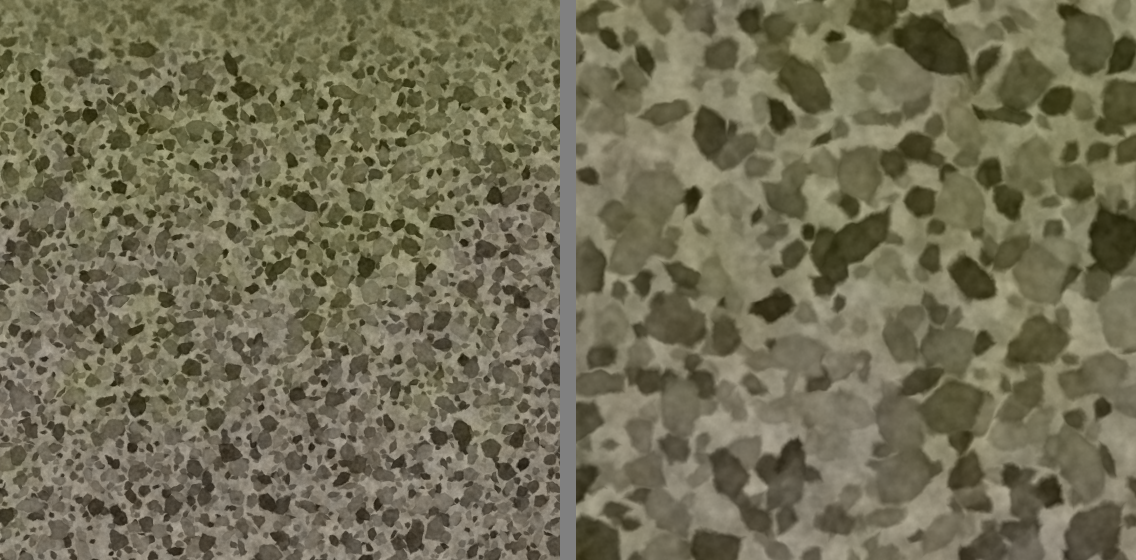
Left, the full canvas; right, a detail of the centre.
This texture is drawn by a Shadertoy shader. Its source:

```glsl
// Weathered terrazzo: dark angular chips of three sizes set in pale mottled mortar.
// Each jittered grid scatters rotated, rounded polygons whose edges are bent by noise;
// a single tone is built up first, then tinted from olive (top) to grey (bottom).

const float TAU = 6.2831853;
const int   CHIP_LAYERS = 3;
const float FINEST_GRID = 58.0;      // cells across the canvas, smallest chips
const float GRID_STEP = 0.62;        // grid ratio from one layer to the next
const float CHIP_DENSITY = 0.80;     // chance that a cell holds a chip
const float EDGE_BLUR = 0.0021;
const float EDGE_WARP = 0.0075;
const float MORTAR_TONE = 0.568;
const float PALE_CHIP = 0.485;
const float DARK_CHIP = 0.185;
const vec3  STONE_HUE = vec3(0.0, -0.020, -0.098);   // offset from the red tone
const vec3  OLIVE_SHIFT = vec3(-0.004, 0.008, -0.050);
const vec3  GREY_SHIFT = vec3(0.006, -0.004, 0.018);

vec3 hash3(vec2 p) {
    vec3 q = fract(vec3(p.xyx) * vec3(0.1031, 0.1030, 0.0973));
    q += dot(q, q.yxz + 33.33);
    return fract((q.xxy + q.yzz) * q.zyx);
}

float valueNoise(vec2 p) {
    vec2 cell = floor(p), f = fract(p);
    f = f * f * (3.0 - 2.0 * f);
    float low = mix(hash3(cell).x, hash3(cell + vec2(1, 0)).x, f.x);
    float high = mix(hash3(cell + vec2(0, 1)).x, hash3(cell + vec2(1, 1)).x, f.x);
    return mix(low, high, f.y);
}

// Fractal noise, centred on zero
float fbm(vec2 p) {
    float sum = 0.0, gain = 0.5;
    for (int i = 0; i < 4; i++) {
        sum += gain * (valueNoise(p) - 0.5);
        p = mat2(1.6, 1.2, -1.2, 1.6) * p + 17.0;
        gain *= 0.55;
    }
    return sum;
}

// Distance to an irregular pentagon with softened corners
float chipDistance(vec2 p, float radius, float stretch, float angle, float seed) {
    float c = cos(angle), s = sin(angle);
    p = mat2(c, -s, s, c) * p * vec2(1.0 / stretch, stretch);
    float polygon = -1.0;
    for (int i = 0; i < 5; i++) {
        float random = fract(seed * 37.0 + float(i) * 0.618);
        float a = TAU * (float(i) + 0.7 * random) / 5.0;
        float reach = radius * mix(0.68, 1.08, fract(random * 7.3 + seed));
        polygon = max(polygon, dot(p, vec2(cos(a), sin(a))) - reach);
    }
    return mix(polygon, length(p) - radius, 0.35);
}

// Lays one grid of chips over the given tone
float addChips(float tone, vec2 uv, float grid, float blur, float mottle, float layer) {
    vec2 home = floor(uv * grid);
    for (int y = -1; y <= 1; y++)
    for (int x = -1; x <= 1; x++) {
        vec2 cell = home + vec2(x, y);
        vec3 place = hash3(cell + 31.0 + layer * 101.0);
        vec3 form = hash3(cell + 247.0 + layer * 59.0);
        vec3 look = hash3(cell + 613.0 + layer * 83.0);
        if (place.z > CHIP_DENSITY) continue;
        vec2 centre = (cell + 0.1 + 0.8 * place.xy) / grid;
        float radius = mix(0.23, 0.41, form.x) / grid;
        float stretch = mix(1.0, 1.45, form.y * form.y);
        float d = chipDistance(uv - centre, radius, stretch, form.z * TAU, look.x);
        float cover = 1.0 - smoothstep(-blur, blur, d);
        float chip = mix(PALE_CHIP, DARK_CHIP, pow(look.y, 1.35)) + mottle;
        chip -= 0.035 * smoothstep(-3.0 * blur, 0.0, d);     // darker rim
        tone = mix(tone, chip, cover * mix(0.78, 1.0, look.z));
    }
    return tone;
}

void mainImage(out vec4 fragColor, in vec2 fragCoord) {
    vec2 uv = fragCoord / iResolution.y;
    float topHaze = smoothstep(0.82, 1.0, uv.y + 0.15 * fbm(uv * 6.0));

    // Ragged chip edges
    vec2 warp = vec2(fbm(uv * 75.0), fbm(uv * 75.0 + 43.0));
    vec2 bent = uv + EDGE_WARP * warp;

    // Mottled mortar
    float blotch = fbm(uv * 48.0 + 9.0);
    float speckle = fbm(uv * 125.0 + 71.0);
    float mortar = MORTAR_TONE + 0.20 * blotch + 0.17 * speckle;

    // Chips, smallest first so the larger ones lie on top
    float tone = mortar;
    float grid = FINEST_GRID;
    float blur = EDGE_BLUR * (1.0 + topHaze);
    for (int i = 0; i < CHIP_LAYERS; i++) {
        tone = addChips(tone, bent, grid, blur, 0.13 * speckle, float(i));
        grid *= GRID_STEP;
    }

    // Faded, faintly streaked upper edge
    float streak = fbm(uv * vec2(55.0, 14.0) + 5.0);
    tone = mix(tone, 0.45 + 0.16 * streak + 0.08 * speckle, 0.52 * topHaze);

    // Fine grain and broad unevenness
    tone += 0.045 * (valueNoise(uv * 240.0) - 0.5) + 0.07 * fbm(uv * 4.0 + 3.0);

    // Olive and grey patches
    float olive = smoothstep(0.1, 1.0, uv.y + 1.1 * fbm(uv * 7.0 + 20.0));
    vec3 colour = tone + STONE_HUE * mix(0.85, 1.1, tone);
    colour += mix(GREY_SHIFT, OLIVE_SHIFT, olive) + 0.03 * fbm(uv * 30.0) * vec3(-0.4, 0.2, 1.0);
    fragColor = vec4(clamp(colour, 0.0, 1.0), 1.0);
}
```
